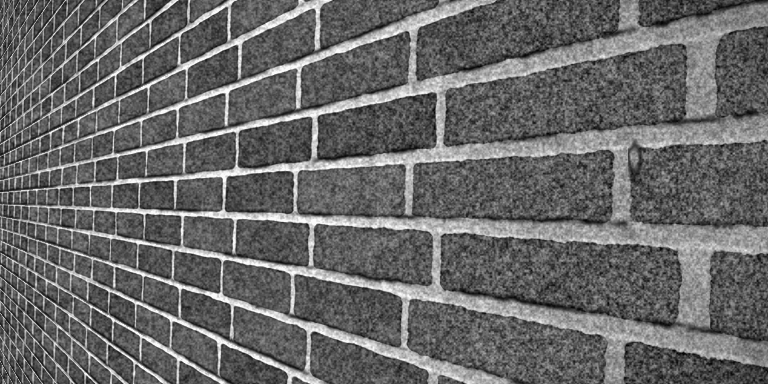
Give the GLSL for this texture, as a Shadertoy shader.

```glsl
float hash(vec2 p) {
    vec3 q = fract(vec3(p.xyx) * 0.1031);
    q += dot(q, q.yzx + 33.33);
    return fract((q.x + q.y) * q.z);
}

float valueNoise(vec2 p) {
    vec2 cell = floor(p);
    vec2 f = fract(p);
    f = f * f * (3.0 - 2.0 * f);
    return mix(mix(hash(cell), hash(cell + vec2(1, 0)), f.x),
               mix(hash(cell + vec2(0, 1)), hash(cell + vec2(1, 1)), f.x), f.y);
}

float fbm(vec2 p) {
    float sum = 0.0;
    float weight = 0.5;
    for (int i = 0; i < 4; i++) {
        sum += weight * valueNoise(p);
        p = mat2(1.6, 1.2, -1.2, 1.6) * p + 7.3;
        weight *= 0.5;
    }
    return sum / 0.9375;
}

float roundedBox(vec2 p, vec2 halfSize, float radius) {
    vec2 q = abs(p) - halfSize + radius;
    return length(max(q, 0.0)) + min(max(q.x, q.y), 0.0) - radius;
}

float band(float distance, float width) {
    return exp(-distance * distance / (width * width));
}

// Height of one brick course at horizontal position x
float courseHeight(float x) {
    return 0.0313 + 0.1335 * x;
}

// Wall coordinates: bricks along x, courses along y
vec2 wallCoords(vec2 p, float horizon, float height, float vanishing, float density) {
    float course = (p.y - horizon) / height - 0.645;
    float plumbX = p.x + 0.03 * (horizon - p.y);
    float bond = mix(0.21, 0.40, mod(floor(course), 2.0));
    float stretch = 0.06 * smoothstep(1.5, 1.85, p.x);
    return vec2(density / (plumbX + vanishing) - bond + stretch, course);
}

float brickTone(vec2 id, vec2 p, float grain, float nearness) {
    float tone = 0.325 + 0.08 * (hash(id + 40.0) - 0.5);
    tone += (fbm(p * 22.0) - 0.5) * 0.12;
    return tone + (grain - 0.5) * mix(0.42, 0.68, nearness);
}

float mortarTone(vec2 p, float grain, float nearness) {
    float tone = mix(0.84, 0.57, nearness);
    tone *= mix(0.80, 1.0, smoothstep(0.0, 0.4, p.x));
    return tone + (grain - 0.5) * 0.50 + (fbm(p * 30.0) - 0.5) * 0.14;
}

void mainImage(out vec4 fragColor, in vec2 fragCoord) {
    vec2 p = fragCoord / iResolution.xy * vec2(2.0, 1.0);
    float pixel = 1.0 / iResolution.y;
    float horizon = 0.479;
    float vanishing = 0.234;
    float density = 4.414;
    float nearness = smoothstep(0.5, 1.6, p.x);

    // Brick cell and its size in canvas units
    float height = courseHeight(p.x);
    float width = (p.x + vanishing) * (p.x + vanishing) / density;
    vec2 wall = wallCoords(p, horizon, height, vanishing, density);
    vec2 id = floor(wall);
    vec2 size = vec2(width, height);
    vec2 local = (fract(wall) - 0.5) * size;

    // Mortar widens towards the viewer
    float headJoint = mix(0.025, 0.038, smoothstep(1.6, 1.8, p.x));
    vec2 joint = vec2(max(headJoint * width, 0.0019),
                      max(mix(0.075, 0.118, nearness) * height, 0.0022));
    vec2 halfBrick = 0.5 * size - joint;

    // Worn brick outline
    float wear = (fbm(p * 30.0 + id) - 0.5) * 0.06 * height;
    wear += (valueNoise(p * 115.0) - 0.5) * 0.012 * height;
    float edge = roundedBox(local, halfBrick, min(0.08 * height, 0.3 * halfBrick.x)) + wear;
    float chip = length((p - vec2(1.652, 0.585)) * vec2(1.0, 0.45)) - 0.014 + wear;
    float mortar = smoothstep(-pixel, pixel, max(edge, -chip));

    // Rough surfaces
    float grain = mix(valueNoise(p * 190.0), valueNoise(p * 115.0 + 19.0), 0.45);
    grain = mix(grain, valueNoise(p * 250.0 + 5.0), 0.3);
    float brick = brickTone(id, p, grain, nearness);
    float cement = mortarTone(p, grain, nearness);

    // Lit upper arris, shaded lower arris and chipped hollow
    float lowerEdge = local.y + halfBrick.y - wear;
    float upperEdge = local.y - halfBrick.y + wear;
    float ruggedness = smoothstep(0.25, 0.7, fbm(p * 18.0 + 3.0));
    float shadow = band(lowerEdge, 0.003 + 0.022 * height) * ruggedness;
    cement += 0.12 * band(upperEdge - 0.02 * height, 0.03 * height);
    brick -= 0.10 * band(edge, 0.003 + 0.015 * height);
    float tone = mix(brick, cement, mortar);
    tone *= 1.0 - 0.75 * shadow;
    tone *= 1.0 - 0.65 * band(chip, 0.006) * step(1.635, p.x);

    // Darker corners
    vec2 fromCentre = (p - vec2(0.95, 0.48)) / vec2(1.25, 0.75);
    tone *= 1.06 - 0.28 * smoothstep(0.4, 1.4, dot(fromCentre, fromCentre));
    tone = clamp(tone, 0.02, 0.98);
    fragColor = vec4(vec3(tone), 1.0);
}
```
